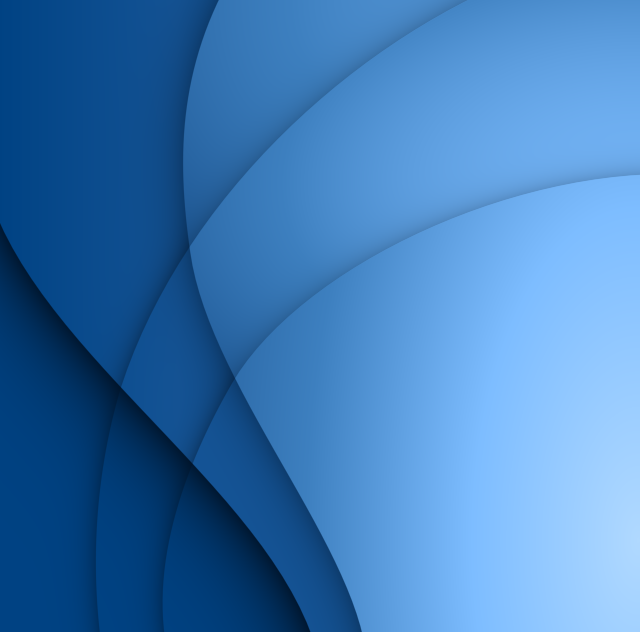
Reproduce this background procedurally as a Shadertoy shader.

```glsl
// Overlapping glossy blue sheets bounded by four sweeping curves.
// Each curve is a signed distance to cubic Beziers; the sign picks the sheet,
// the distance drives its soft shadow, and radial ramps tint the lit sheets.

const vec3 PALE   = vec3(0.69, 0.85, 1.00);
const vec3 SKY    = vec3(0.49, 0.74, 1.00);
const vec3 STEEL  = vec3(0.24, 0.50, 0.75);
const vec3 DEEP   = vec3(0.12, 0.35, 0.59);
const vec3 NAVY   = vec3(0.00, 0.26, 0.515);
const vec3 COBALT = vec3(0.08, 0.33, 0.59);
const vec3 SHADE  = vec3(0.00, 0.06, 0.13);

const int SEGMENTS = 28;

vec2 bezier(vec2 a, vec2 b, vec2 c, vec2 d, float t) {
    float s = 1.0 - t;
    return s * s * s * a + 3.0 * s * s * t * b + 3.0 * s * t * t * c + t * t * t * d;
}

// Signed distance to a curve running downwards: positive on its right side
float curveSide(vec2 p, vec2 a, vec2 b, vec2 c, vec2 d) {
    float nearest = 1e3;
    float side = 1.0;
    vec2 from = a;
    for (int i = 1; i <= SEGMENTS; i++) {
        vec2 to = bezier(a, b, c, d, float(i) / float(SEGMENTS));
        vec2 along = to - from;
        vec2 rel = p - from;
        float h = clamp(dot(rel, along) / dot(along, along), 0.0, 1.0);
        float dist = length(rel - along * h);
        if (dist < nearest) {
            nearest = dist;
            side = along.x * rel.y - along.y * rel.x < 0.0 ? -1.0 : 1.0;
        }
        from = to;
    }
    return nearest * side;
}

float closer(float a, float b) {
    return abs(a) < abs(b) ? a : b;
}

// Blue ramp from the pale glow (0) down to deep blue (6)
vec3 blueRamp(float level) {
    vec3 c = mix(PALE, SKY, clamp(level / 2.0, 0.0, 1.0));
    c = mix(c, STEEL, clamp(level / 2.0 - 1.0, 0.0, 1.0));
    return mix(c, DEEP, clamp(level / 2.0 - 2.0, 0.0, 1.0));
}

// Shadow falling on the negative side of an edge
float castShadow(float dist, float strength, float width) {
    return strength * exp(-max(-dist, 0.0) / width);
}

float cover(float dist, float soft) {
    return smoothstep(-soft, soft, dist);
}

// Darken outside an edge only, leaving its inner sheet clean
vec3 shadeOutside(vec3 c, float dist, float strength, float width, float soft) {
    float amount = castShadow(dist, strength, width) * (1.0 - cover(dist, soft));
    return mix(c, SHADE, amount);
}

void mainImage(out vec4 fragColor, in vec2 fragCoord) {
    vec2 p = fragCoord / iResolution.y;
    float soft = 0.75 / iResolution.y;

    // Edges: bright S-curve, dark S-curve, outer arc, inner arc
    float bright = closer(
        curveSide(p, vec2(0.351, 1.010), vec2(0.280, 0.868), vec2(0.282, 0.733), vec2(0.301, 0.601)),
        curveSide(p, vec2(0.301, 0.601), vec2(0.328, 0.404), vec2(0.536, 0.168), vec2(0.575, -0.010)));
    float dark =
        curveSide(p, vec2(-0.005, 0.658), vec2(0.095, 0.421), vec2(0.413, 0.224), vec2(0.495, -0.010));
    float outer = closer(
        curveSide(p, vec2(0.759, 1.009), vec2(0.516, 0.892), vec2(0.280, 0.661), vec2(0.191, 0.386)),
        curveSide(p, vec2(0.191, 0.386), vec2(0.153, 0.258), vec2(0.143, 0.121), vec2(0.159, -0.010)));
    float inner = closer(
        curveSide(p, vec2(1.026, 0.724), vec2(0.763, 0.713), vec2(0.467, 0.562), vec2(0.368, 0.395)),
        curveSide(p, vec2(0.368, 0.395), vec2(0.303, 0.283), vec2(0.241, 0.132), vec2(0.261, -0.010)));

    // Lit sheets, each with its own glow centre
    vec2 topOffset = p - vec2(0.71, 1.0);
    vec2 bandOffset = (p - vec2(1.01, 0.71)) * vec2(1.0, 1.6);
    vec2 glowOffset = (p - vec2(1.01, 0.145)) * vec2(1.0, 0.5);
    vec3 top = blueRamp(3.5 + 8.1 * dot(topOffset, topOffset));
    vec3 band = blueRamp(2.35 + 5.2 * dot(bandOffset, bandOffset));
    vec3 glow = blueRamp(7.6 * length(glowOffset));
    top = shadeOutside(top, outer, 0.22, 0.020, soft);
    band = shadeOutside(band, inner, 0.20, 0.018, soft);
    vec3 lit = mix(mix(top, band, cover(outer, soft)), glow, cover(inner, soft));

    // Dark sheets: the upper one lies under the bright curve, the lower under both
    vec3 upper = mix(NAVY, COBALT, clamp(p.x / 0.28, 0.0, 1.0));
    upper = mix(upper, SHADE, castShadow(bright, 0.36, 0.032));
    vec3 lower = mix(NAVY, SHADE, castShadow(dark, 0.85, 0.060));
    vec3 dim = mix(lower, upper, cover(dark, soft));
    dim = shadeOutside(dim, outer, 0.38, 0.018, soft);
    dim = shadeOutside(dim, inner, 0.38, 0.018, soft);

    fragColor = vec4(mix(dim, lit, cover(bright, soft)), 1.0);
}
```
